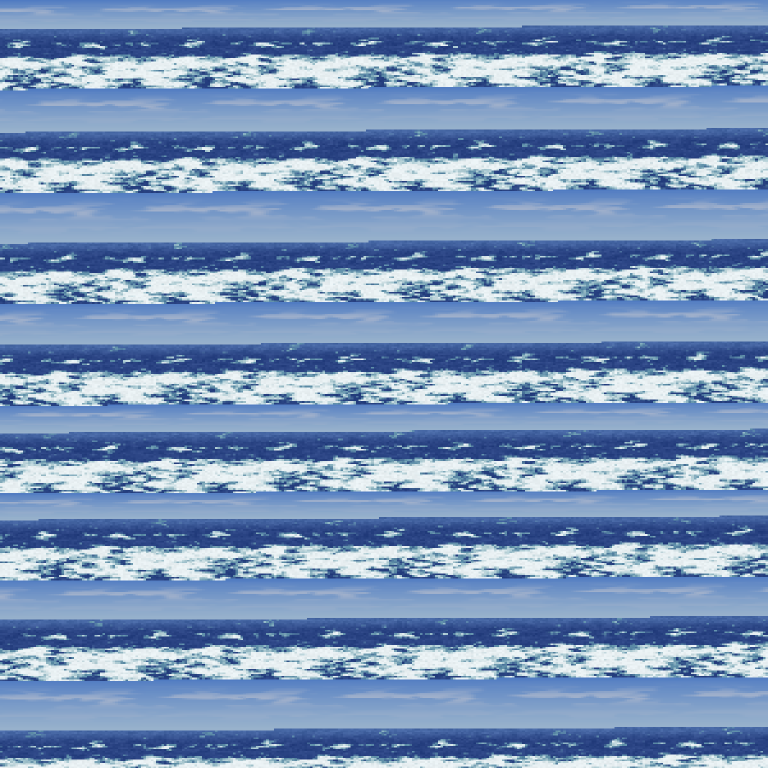
This pattern is drawn by a WebGL 2 fragment shader. Its source:

```glsl
#version 300 es
precision highp float;

uniform vec2 u_resolution;
out vec4 fragColor;

// Layout, in canvas heights and widths
const int BANDS = 8;
const float FIRST_TOP = -0.0013;
const float SEA_HEIGHT = 0.079;
const float SKY_MEAN = 0.0486;
const float SKY_SWING = 0.0169;
const float SKY_CYCLE = 5.2;
const float SKY_PEAK = 1.95;
const float REPEATS_ACROSS = 4.41;
const float BAND_DRIFT = 0.37;
const float TILT = 0.005;
const float ROW_JITTER = 0.07;
const vec2 CELLS = vec2(300.0, 450.0);
const int SAMPLES = 2;

// Palette
const vec3 SKY_TOP = vec3(0.31, 0.48, 0.76);
const vec3 SKY_LOW = vec3(0.60, 0.70, 0.80);
const vec3 CLOUD = vec3(0.66, 0.71, 0.80);
const vec3 HORIZON = vec3(0.28, 0.41, 0.65);
const vec3 DEEP = vec3(0.17, 0.27, 0.52);
const vec3 TEAL = vec3(0.37, 0.56, 0.66);
const vec3 PALE = vec3(0.67, 0.79, 0.82);
const vec3 FOAM = vec3(0.91, 0.94, 0.95);

float hash(vec2 p) {
    uvec2 q = uvec2(ivec2(p)) * uvec2(1597u, 3571u);
    uint n = (q.x ^ q.y) * 2741u + 7919u;
    n = (n ^ (n >> 13)) * 60493u;
    n = (n ^ (n >> 11)) * 40503u;
    return float((n ^ (n >> 15)) & 65535u) / 65535.0;
}

// Value noise that wraps in x after the given number of lattice steps
float tiledNoise(vec2 p, float period) {
    vec2 i = floor(p);
    vec2 f = p - i;
    f = f * f * (3.0 - 2.0 * f);
    float x0 = mod(i.x, period);
    float x1 = mod(i.x + 1.0, period);
    float lower = mix(hash(vec2(x0, i.y)), hash(vec2(x1, i.y)), f.x);
    float upper = mix(hash(vec2(x0, i.y + 1.0)), hash(vec2(x1, i.y + 1.0)), f.x);
    return mix(lower, upper, f.y);
}

float bump(float x, float centre, float width) {
    float d = (x - centre) / width;
    return exp(-d * d);
}

vec3 skyColour(float x, float h) {
    vec3 colour = mix(SKY_TOP, SKY_LOW, pow(h, 0.75));
    float wisps = tiledNoise(vec2(x * 4.0, h * 9.0 + 40.0), 4.0) * 0.65
                + tiledNoise(vec2(x * 13.0, h * 17.0 + 60.0), 13.0) * 0.35;
    float layer = bump(h, 0.38, 0.14) + 0.35 * bump(h, 0.72, 0.08);
    return mix(colour, CLOUD, 0.85 * layer * smoothstep(0.4, 0.62, wisps));
}

vec3 seaColour(float x, float depth, float grain) {
    float broad = tiledNoise(vec2(x * 9.0, depth * 13.0 + 100.0), 9.0);
    float fine = tiledNoise(vec2(x * 25.0, depth * 27.0 + 150.0), 25.0);
    float churn = 0.55 * broad + 0.45 * fine + 0.12 * (grain - 0.5);

    // Foam level: thin streaks far out, dense surf near the shore
    float sway = 0.04 * (tiledNoise(vec2(x * 5.0, 200.0), 5.0) - 0.5);
    float level = 0.86 - 0.2 * bump(depth, 0.14 + sway, 0.04)
                - 0.36 * bump(depth, 0.28 + sway, 0.06)
                - 0.57 * smoothstep(0.36, 0.5, depth + sway)
                + 0.2 * smoothstep(0.92, 1.0, depth);
    float tone = churn - level;

    vec3 colour = mix(HORIZON, DEEP, smoothstep(0.0, 0.22, depth));
    colour += 0.06 * (fine - 0.5);
    colour = mix(colour, TEAL, smoothstep(-0.1, 0.01, tone));
    colour = mix(colour, PALE, smoothstep(0.0, 0.12, tone));
    return mix(colour, FOAM, smoothstep(0.08, 0.25, tone)) + 0.05 * (grain - 0.5);
}

vec3 scene(vec2 uv) {
    // Coarse cells give the stepped, streaky grain
    vec2 cell = floor(uv * CELLS);
    vec2 p = (cell + 0.5) / CELLS;
    float down = 1.0 - p.y + TILT * (p.x - 0.5);
    float x = p.x * REPEATS_ACROSS + ROW_JITTER * (hash(vec2(7.0, cell.y)) - 0.5);
    float grain = hash(cell + 300.0);

    // Walk down the bands; only the sky changes height
    float top = FIRST_TOP;
    vec3 colour = SKY_TOP;
    for (int i = 0; i <= BANDS; i++) {
        float band = float(i);
        float sky = SKY_MEAN + SKY_SWING * cos(6.28319 * (band - SKY_PEAK) / SKY_CYCLE);
        float y = down - top;
        float shifted = x + BAND_DRIFT * band;
        if (y < sky) {
            colour = skyColour(shifted, clamp(y / sky, 0.0, 1.0));
            break;
        }
        if (y < sky + SEA_HEIGHT) {
            colour = seaColour(shifted, (y - sky) / SEA_HEIGHT, grain);
            break;
        }
        top += sky + SEA_HEIGHT;
    }
    return colour;
}

void main() {
    // Average a small grid of samples to smooth the edges
    vec3 sum = vec3(0.0);
    for (int i = 0; i < SAMPLES * SAMPLES; i++) {
        vec2 offset = (vec2(i % SAMPLES, i / SAMPLES) + 0.5) / float(SAMPLES) - 0.5;
        sum += scene((gl_FragCoord.xy + offset) / u_resolution);
    }
    fragColor = vec4(sum / float(SAMPLES * SAMPLES), 1.0);
}
```
